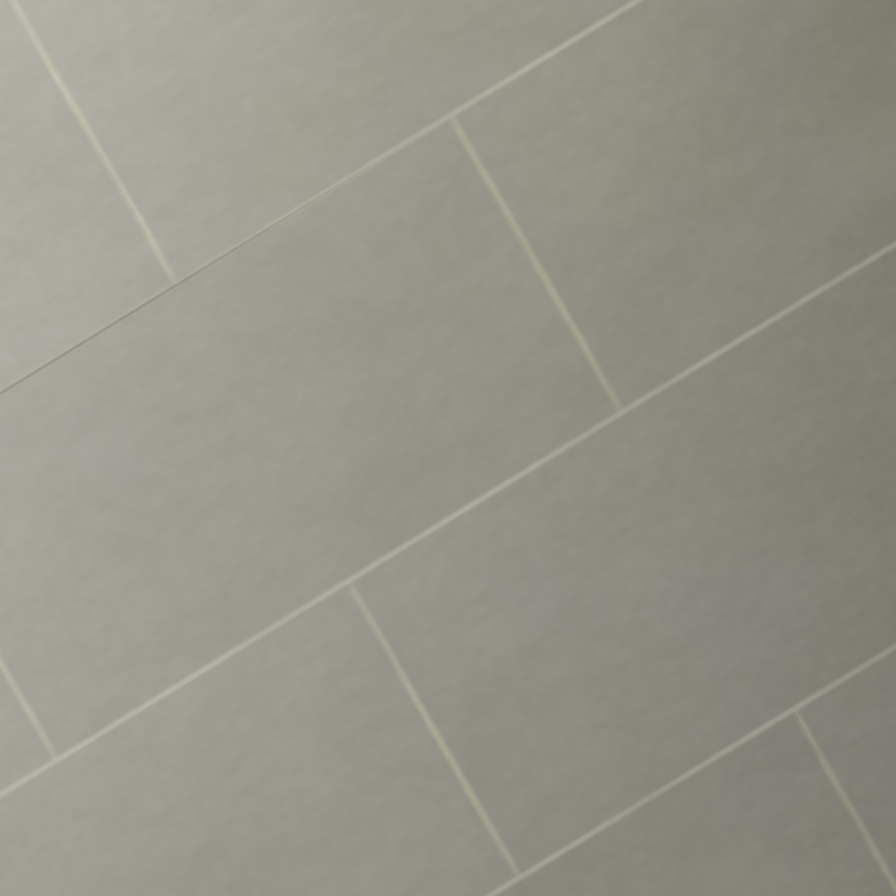
A Shadertoy shader for this pattern:

```glsl
#define ROW_ANGLE 0.5515
#define JOINT_ANGLE 0.5236
#define TILE_SIZE vec2(0.740, 0.3826)
#define GRID_ORIGIN vec2(0.131, 0.0960)
#define STAGGER 0.515
#define SEAM_HALF 0.0030
#define JOINT_HALF 0.0038
#define SOFTNESS 0.0028
#define SEAM_LIFT vec3(0.095, 0.095, 0.090)
#define JOINT_LIFT vec3(0.085, 0.085, 0.050)
#define GRAIN 0.026
#define BLOTCH 0.030

// Integer hash to 0..1
float hash(vec2 cell) {
    uvec2 q = uvec2(ivec2(cell)) * uvec2(1597334673u, 3812015801u);
    uint h = (q.x ^ q.y) * 1597334673u;
    h = (h ^ (h >> 15)) * 2246822519u;
    h ^= h >> 13;
    return float(h >> 8) / 16777216.0;
}

float noise(vec2 p) {
    vec2 i = floor(p), f = fract(p);
    f = f * f * (3.0 - 2.0 * f);
    float low = mix(hash(i), hash(i + vec2(1, 0)), f.x);
    float high = mix(hash(i + vec2(0, 1)), hash(i + vec2(1, 1)), f.x);
    return mix(low, high, f.y);
}

float fbm(vec2 p) {
    float sum = 0.0, amp = 0.5;
    for (int k = 0; k < 4; k++) {
        sum += amp * noise(p);
        p = mat2(1.6, 1.2, -1.2, 1.6) * p + 17.3;
        amp *= 0.5;
    }
    return sum / 0.9375;
}

// Coverage of a soft line at distance d from its centre
float line(float d, float halfWidth, float soft) {
    return 1.0 - smoothstep(halfWidth - soft, halfWidth + soft, d);
}

// Light falling off from the upper left
float roomLight(vec2 p) {
    float bottom = mix(0.625, 0.490, p.x);
    float top = mix(0.695, 0.490, p.x * mix(1.0, p.x, 0.35));
    return mix(bottom, top, p.y);
}

void mainImage(out vec4 fragColor, in vec2 fragCoord) {
    vec2 p = fragCoord / iResolution.y;
    float soft = max(SOFTNESS, 1.0 / iResolution.y);

    // Slightly skewed coordinates along and across the rows
    vec2 along = vec2(cos(JOINT_ANGLE), sin(JOINT_ANGLE));
    vec2 across = vec2(-sin(ROW_ANGLE), cos(ROW_ANGLE));
    vec2 uv = vec2(dot(p, along), dot(p, across));
    vec2 g = (uv - GRID_ORIGIN) / TILE_SIZE;
    float row = floor(g.y);
    g.x -= STAGGER * mod(row, 2.0);
    vec2 tile = floor(g);
    vec2 edge = abs(fract(g + 0.5) - 0.5) * TILE_SIZE;

    // Stone surface: broad clouds, drawn-out streaks and fine grain
    float clouds = fbm(p * 4.5 + tile * 7.0) - 0.5;
    float streaks = fbm(uv * vec2(14.0, 38.0) + 31.0) - 0.5;
    float grain = fbm(uv * vec2(75.0, 110.0)) - 0.5;
    float shade = roomLight(p) + BLOTCH * (clouds + 0.7 * streaks) + GRAIN * grain;
    shade += 0.012 * (hash(tile + 40.0) - 0.5);

    // Faint reflected band on the far right
    float band = (uv.y - 0.19) / 0.055;
    shade += 0.025 * exp(-band * band) * smoothstep(0.75, 1.0, p.x);

    // Warm grey, a little yellower towards the top and in patches
    float warmth = 0.040 + 0.014 * smoothstep(0.3, 1.0, p.y) * smoothstep(0.0, 0.35, p.x);
    warmth += 0.014 * (fbm(p * 6.0 + 9.0) - 0.5);
    vec3 color = vec3(shade + 0.004, shade - 0.004, shade - warmth);

    // Short joints, worn unevenly
    float jointWear = mix(0.5, 1.05, noise(vec2(uv.y * 16.0, tile.x * 3.0 + row)));
    float joint = line(edge.x, JOINT_HALF, soft * 1.3) * jointWear;
    joint *= smoothstep(0.0, 0.025, edge.y) * 0.5 + 0.5;

    // Long seams; the upper one dulls to a dark crease at its left
    float crease = smoothstep(0.35, 0.45, uv.y) * (1.0 - smoothstep(0.1, 0.6, p.x));
    float seamWear = mix(0.70, 1.05, noise(vec2(uv.x * 12.0, floor(g.y + 0.5) * 5.0)));
    float seam = line(edge.y, SEAM_HALF, soft) * seamWear;

    color += JOINT_LIFT * joint * (1.0 - seam);
    color += SEAM_LIFT * seam * (1.0 - 0.75 * crease);
    float creaseLine = line(abs(uv.y - GRID_ORIGIN.y - TILE_SIZE.y + 0.001), 0.0012, soft * 0.7);
    color -= 0.11 * creaseLine * crease;

    fragColor = vec4(clamp(color, 0.0, 1.0), 1.0);
}
```
